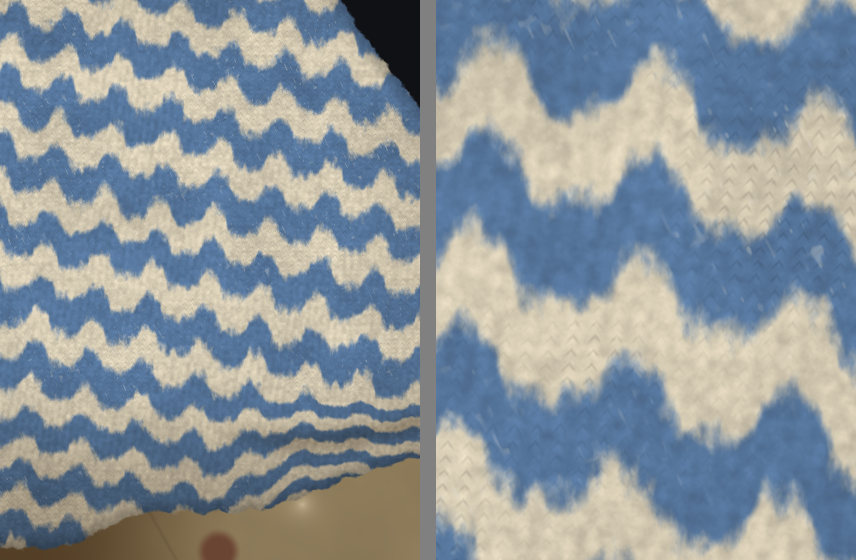
Left: the whole. Right: its middle third, enlarged.
Write a Shadertoy shader that draws this texture.

```glsl
// Plush knit blanket with stepped blue and cream stripes, draped over a tan floor.
// A sheared stripe coordinate gets a flat-topped wave and noisy pile at its borders;
// knit ribs, stray fibres, folds and a curved outline are layered on top.

const vec3 BLUE = vec3(0.325, 0.445, 0.59);
const vec3 CREAM = vec3(0.81, 0.77, 0.68);
const vec3 FIBRE = vec3(0.84, 0.83, 0.79);
const vec3 SHADOW_TINT = vec3(0.78, 0.70, 0.60);
const vec3 FLOOR_LIGHT = vec3(0.55, 0.48, 0.35);
const vec3 FLOOR_DARK = vec3(0.33, 0.25, 0.15);
const vec3 BACKDROP = vec3(0.06, 0.065, 0.08);
const vec3 SHOE = vec3(0.42, 0.27, 0.20);

const float STRIPE_PITCH = 0.120;   // stripe spacing in canvas heights
const float STRIPE_START = 0.047;   // first blue centre at the left edge
const float STRIPE_SLOPE = 0.142;   // fall of a stripe across the canvas
const float BLUE_SHARE = 0.52;
const float STEPS_ACROSS = 7.6;
const float STEP_LEAN = 0.19;       // drift of the step columns with depth
const float STEP_PEAK = 0.33;       // position of a crest within its step
const float STEP_HEIGHT = 0.135;    // in stripe pitches
const float STEP_ROUNDING = 0.35;   // small values give squarer steps
const float EDGE_SOFTNESS = 0.085;
const float FOLD_LINE = 0.713;      // where the cloth turns away
const float RIBS = 78.0;
const float STITCHES = 115.0;
const float TAU = 6.2831853;

float hash(vec2 p) {
    vec3 q = fract(vec3(p.xyx) * 0.1031);
    q += dot(q, q.yzx + 33.33);
    return fract((q.x + q.y) * q.z);
}

float noise(vec2 p) {
    vec2 i = floor(p), f = fract(p);
    f = f * f * (3.0 - 2.0 * f);
    return mix(mix(hash(i), hash(i + vec2(1, 0)), f.x),
               mix(hash(i + vec2(0, 1)), hash(i + vec2(1, 1)), f.x), f.y);
}

float fbm(vec2 p) {
    float sum = 0.0, gain = 0.5;
    for (int i = 0; i < 4; i++) {
        sum += gain * noise(p);
        p = mat2(1.6, 1.2, -1.2, 1.6) * p + 7.3;
        gain *= 0.5;
    }
    return sum;
}

// Stripe index, whole at the centre of each blue band; p.y points down.
float stripeCoord(vec2 p) {
    float n = (p.y - STRIPE_START - STRIPE_SLOPE * p.x) / STRIPE_PITCH;
    float squeeze = 2.3 + 13.0 * smoothstep(0.5, 0.8, p.x);
    n += squeeze * max(p.y - FOLD_LINE, 0.0);
    float t = TAU * ((p.x + STEP_LEAN * 0.75 * p.y) * STEPS_ACROSS - STEP_PEAK);
    float c = cos(t + 0.3 * sin(t));
    return n + STEP_HEIGHT * (c / sqrt(c * c + STEP_ROUNDING) * 1.16 - 0.2 * sin(t));
}

// Ribbed stitches: x is brightness, y is the gap between stitches.
vec2 knit(vec2 q) {
    float rib = (q.x + 0.14 * q.y) * RIBS + 0.5 * noise(q * 14.0);
    float side = abs(fract(rib) - 0.5);
    float row = fract(q.y * STITCHES + 1.6 * side + 0.6 * noise(q * 30.0));
    float gap = smoothstep(0.25, 0.0, abs(row - 0.5)) * smoothstep(0.1, 0.4, side);
    return vec2(0.5 + 0.5 * cos(TAU * rib), gap);
}

vec3 cloth(vec2 p, vec2 q) {
    // Pile pushes the colour borders around, more finely across than along.
    float pile = fbm(q * vec2(110.0, 60.0)) - 0.47;
    float warp = fbm(q * 13.0) - 0.47;
    float n = stripeCoord(p) + 0.24 * pile + 0.22 * warp;
    float fromBlue = abs(fract(n + 0.5) - 0.5);
    float cream = smoothstep(-EDGE_SOFTNESS, EDGE_SOFTNESS, fromBlue - 0.5 * BLUE_SHARE);
    vec3 color = mix(BLUE, CREAM, cream);

    // Knit relief and tufts, worn unevenly.
    vec2 stitch = knit(q);
    float wear = smoothstep(0.3, 0.65, fbm(q * 9.0 + 4.0));
    color *= 0.98 + 0.04 * stitch.x - 0.10 * wear * stitch.y;
    color *= 1.0 + 0.24 * (fbm(q * 140.0) - 0.47) + 0.18 * warp;

    // Short glossy fibres.
    vec2 strand = mat2(0.9, 0.4, -0.4, 0.9) * q * vec2(260.0, 120.0);
    float gloss = smoothstep(0.82, 0.98, noise(strand)) * wear;
    color = mix(color, FIBRE, 0.32 * gloss);

    // Broad light and the creases near the hem, warmer where it is dim.
    float shade = 0.48 * smoothstep(0.62, 1.0, p.y) + 0.12 * smoothstep(0.75, 1.05, p.x);
    float crease = p.y - 0.752 - 0.035 * sin(5.0 * p.x - 2.0);
    shade += 0.32 * exp(-crease * crease * 2500.0) * smoothstep(0.45, 0.7, p.x);
    shade += 0.08 * smoothstep(0.15, 0.0, p.y);
    return color * mix(vec3(1.03), SHADOW_TINT * 0.6, shade);
}

vec3 ground(vec2 p) {
    vec3 color = mix(FLOOR_DARK, FLOOR_LIGHT, smoothstep(0.10, 0.62, p.x));
    color *= 0.95 + 0.1 * fbm(p * 8.0);
    float joint = abs(p.x - 0.36 - 0.75 * (p.y - 0.92));
    color *= 1.0 - 0.08 * smoothstep(0.008, 0.0, joint);
    color += 0.22 * exp(-60.0 * length((p - vec2(0.72, 0.901)) * vec2(0.75, 1.0)));
    float shoe = length((p - vec2(0.52, 0.985)) / vec2(0.045, 0.035));
    color = mix(color, SHOE, smoothstep(1.25, 0.65, shoe));
    return mix(BACKDROP, color, smoothstep(0.4, 0.6, p.y));
}

void mainImage(out vec4 fragColor, in vec2 fragCoord) {
    vec2 p = fragCoord / iResolution.xy;
    p.y = 1.0 - p.y;
    vec2 q = p * vec2(0.75, 1.0);

    // Outline: scalloped hem below, bowed edge at upper right.
    float fuzz = 0.012 * (fbm(q * 90.0) - 0.47);
    float hem = 0.975 - 0.065 * smoothstep(0.12, 0.37, p.x) - 0.10 * smoothstep(0.55, 1.05, p.x);
    hem += 0.006 * abs(sin(p.x * 42.0));
    float side = 0.81 + 0.85 * p.y + 0.8 * p.y * p.y;
    float inside = min(hem - p.y, 0.6 * (side - p.x)) + fuzz;

    vec3 fabric = cloth(p, q) * (0.8 + 0.2 * smoothstep(0.0, 0.03, inside));
    vec3 color = mix(ground(p), fabric, smoothstep(-0.003, 0.003, inside));
    fragColor = vec4(clamp(color, 0.0, 1.0), 1.0);
}
```
